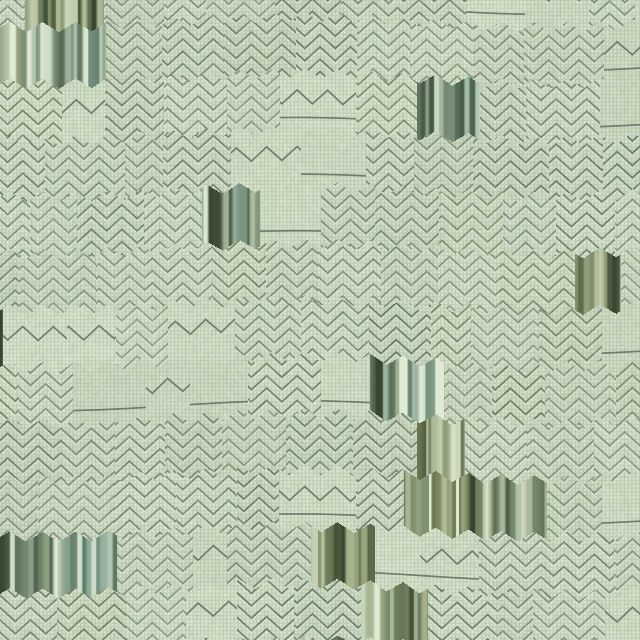
Write a three.js fragment shader that draws this pattern.

```glsl
varying vec2 vUv;

const float ROWS = 11.3;
const float COLS = 10.6;
const float MESH = 170.6667;       // fine weave threads across
const float ZIGZAGS = 21.0;        // chevrons across
const float ZIG_HEIGHT = 0.0215;
const float LINES = 52.0;          // chevron lines up the canvas
const float STRIPES = 125.0;
const float STRIPE_SHARE = 0.105;
const float PLAIN_SHARE = 0.17;
const float LINE_CORE = 0.0003;
const float LINE_EDGE = 0.0023;
const vec3 GAP = vec3(0.825, 0.875, 0.792);
const vec3 THREAD = vec3(0.725, 0.780, 0.685);
const vec3 INK = vec3(0.36, 0.42, 0.36);
const vec3 SHADOW = vec3(0.22, 0.27, 0.19);
const vec3 SHINE = vec3(0.88, 0.92, 0.84);
const vec3 COOL = vec3(-0.06, 0.01, 0.04);
const vec3 WARM = vec3(0.03, 0.02, -0.07);

float hash(vec2 p) {
  return fract(sin(dot(p, vec2(127.1, 311.7))) * 43758.5453);
}

float noise(vec2 p) {
  vec2 i = floor(p);
  vec2 f = fract(p);
  f = f * f * (3.0 - 2.0 * f);
  return mix(mix(hash(i), hash(i + vec2(1.0, 0.0)), f.x),
             mix(hash(i + vec2(0.0, 1.0)), hash(i + vec2(1.0)), f.x), f.y);
}

float zigzag(float x) {
  return abs(fract(x) - 0.5) * 2.0;
}

float stroke(float d) {
  return 1.0 - smoothstep(LINE_CORE, LINE_EDGE, abs(d));
}

// Signed distance to the nearest of the repeated chevron lines
float chevron(float v) {
  return (fract(v) - 0.5) / LINES * 0.75;
}

vec3 weave(vec2 p) {
  vec2 t = 0.5 - 0.5 * cos(6.28318 * p * MESH);
  t *= t;
  float thread = max(t.x, t.y * 0.85);
  float grain = noise(p * 240.0) - 0.5;
  return mix(GAP, THREAD, thread) + grain * 0.045;
}

// Vertical bars of uneven width, some crisp and some graded
vec3 bars(vec2 p, vec2 tile) {
  float seed = hash(tile + 5.3) * 50.0;
  float x = p.x * STRIPES + 1.8 * noise(vec2(p.x * 65.0, seed));
  float i = floor(x);
  float f = fract(x);
  float a = hash(vec2(i, seed));
  float b = hash(vec2(i + 1.0, seed));
  float start = 0.7 * hash(vec2(i, seed + 9.0));
  float tone = mix(a, b, smoothstep(start, 1.0, f));
  float broad = noise(vec2(p.x * 42.0, seed + 3.0));
  tone = clamp(tone * 0.85 + broad * 0.6 - 0.2, 0.0, 1.0);
  float hue = 0.6 * hash(tile + 8.1) + 0.4 * hash(vec2(i, seed + 2.0));
  vec3 tint = mix(COOL, WARM, hue);
  return mix(SHADOW, SHINE, tone) + tint * 4.0 * tone * (1.0 - tone);
}

void main() {
  vec2 p = vUv;

  // Rows with toothed borders, split at uneven columns
  float drift = 0.008 * sin(p.x * 8.0 + 1.0);
  float tooth = 0.016 * zigzag(p.x * ZIGZAGS * 0.93 + 0.2);
  float row = floor((p.y + drift + tooth) * ROWS);
  float cx = p.x * COLS + hash(vec2(row, 3.7));
  float col = floor(cx);
  col -= step(fract(cx), 0.45 * hash(vec2(col, row + 40.0)));
  vec2 tile = vec2(col, row);
  float kind = hash(tile + 0.37);

  vec3 color = weave(p) + (hash(tile + 2.9) - 0.5) * 0.03;
  float phase = floor(hash(tile + 6.1) * 4.0) * 0.25;
  float rise = p.y + ZIG_HEIGHT * zigzag(p.x * ZIGZAGS + phase);
  float strength = mix(0.6, 0.95, hash(tile + 1.7));

  if (kind < STRIPE_SHARE) {
    color = bars(p, tile);
  } else if (kind < STRIPE_SHARE + PLAIN_SHARE) {
    // Bare weave with one rule or one chevron
    float style = hash(tile + 4.4);
    float base = row / ROWS - drift;
    float rule = stroke(p.y - base - 0.012) * step(style, 0.6);
    float bend = stroke((rise - base - 0.055) * 0.75) * step(0.5, style);
    color = mix(color + 0.012, INK, max(rule, bend) * 0.85);
  } else {
    // Chevrons with a pale lip under each line
    float d = chevron(rise * LINES + hash(tile + 7.2));
    float wear = 0.75 + 0.25 * noise(p * 90.0);
    color = mix(color, SHINE, 0.4 * stroke(d + 0.0032));
    vec3 ink = INK + 0.5 * mix(COOL, WARM, hash(tile + 9.6));
    color = mix(color, ink, stroke(d) * strength * wear);
  }

  gl_FragColor = vec4(clamp(color, 0.0, 1.0), 1.0);
}
```
